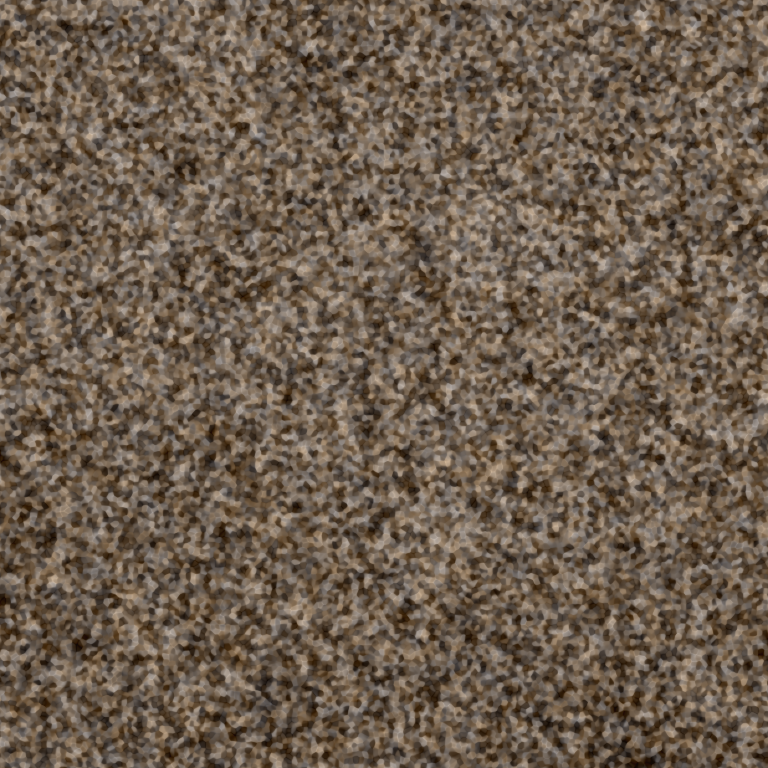
This texture is drawn by a three.js fragment shader. Its source:

```glsl
varying vec2 vUv;

vec3 hash3(vec2 cell) {
  vec3 p = fract(cell.xyx * vec3(0.1031, 0.1030, 0.0973));
  p += dot(p, p.yxz + 33.33);
  return fract((p.xxy + p.yzz) * p.zyx);
}

// Soft cellular tufts, turned at random: x is tone, y is warmth, both of unit variance
vec2 tufts(vec2 p) {
  vec2 home = floor(p);
  vec2 sum = vec2(0.0);
  float power = 0.0004;
  for (int j = -1; j <= 1; j++) {
    for (int i = -1; i <= 1; i++) {
      vec2 cell = home + vec2(float(i), float(j));
      vec3 place = hash3(cell + 17.0);
      vec3 dye = hash3(cell + 431.0);
      vec2 offset = p - cell - mix(vec2(0.12), vec2(0.88), place.xy);
      float angle = place.z * 3.1416;
      vec2 along = vec2(cos(angle), sin(angle));
      float u = dot(offset, along);
      float v = dot(offset, vec2(-along.y, along.x));
      float weight = exp(-3.0 * u * u - 7.0 * v * v);
      sum += weight * (dye.xy * 2.0 - 1.0) * 1.73;
      power += weight * weight;
    }
  }
  return sum / sqrt(power);
}

// Broad uneven light over the pile
float pileShade(vec2 uv) {
  float waves = sin(uv.x * 9.0 + 2.0 * sin(uv.y * 7.0)) * sin(uv.y * 11.0 + uv.x * 4.0 + 1.0);
  float falloff = smoothstep(0.0, 0.65, uv.y) - 0.6;
  vec2 fromCentre = uv - 0.5;
  return 0.012 * waves + 0.035 * falloff - 0.06 * dot(fromCentre, fromCentre) + 0.01;
}

void main() {
  vec2 fine = tufts(vUv * 150.0);
  vec2 clumps = tufts(vUv * 82.0 + 60.0);
  float mottling = tufts(vUv * 17.0 + 210.0).x;

  float tone = 0.9 * fine.x + 0.38 * clumps.x;
  float warmth = 0.8 * fine.y + 0.5 * clumps.y;

  // Brown yarn with grey and rust strands
  vec3 colour = vec3(0.428, 0.367, 0.307) + 0.118 * tone;
  colour += warmth * vec3(0.016, 0.0, -0.021);
  colour += pileShade(vUv) + 0.012 * mottling;

  gl_FragColor = vec4(clamp(colour, vec3(0.07, 0.04, 0.02), vec3(0.88, 0.86, 0.83)), 1.0);
}
```
